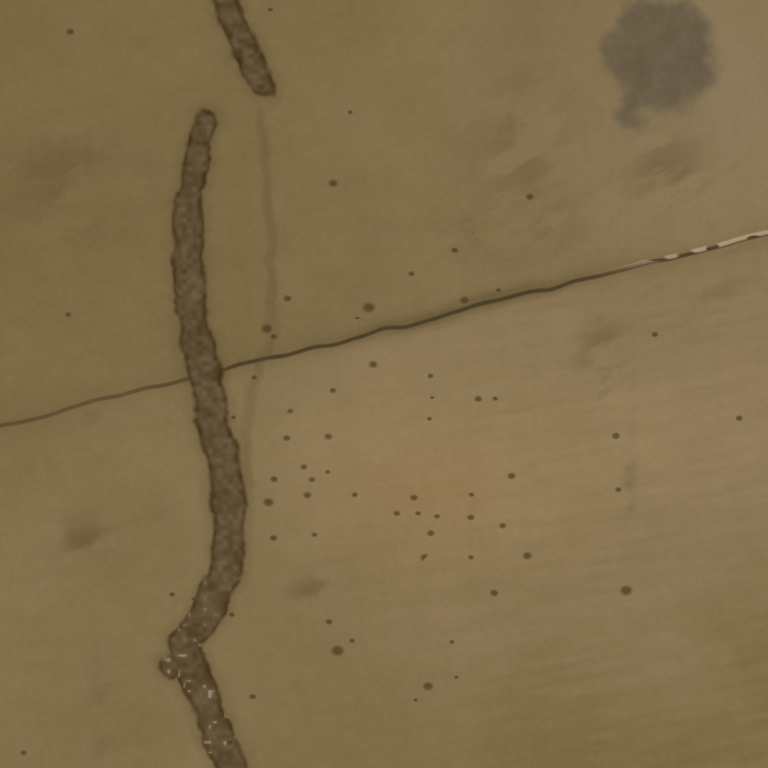
Write a WebGL 2 fragment shader that draws this texture.

```glsl
#version 300 es
precision highp float;
// Stained, weathered concrete with a slanting joint, a wandering tar trail
// and a grey oil patch. Layers of value noise tint the slab; distances to
// polylines and soft ellipses place the marks over it.
uniform vec2 u_resolution;
out vec4 fragColor;

const vec3 OLIVE = vec3(0.475, 0.405, 0.265);
const vec3 SAND = vec3(0.56, 0.48, 0.345);
const vec3 UMBER = vec3(0.35, 0.29, 0.18);
const vec3 TAR = vec3(0.355, 0.295, 0.205);
const vec3 OIL = vec3(0.395, 0.35, 0.275);
const vec3 CHALK = vec3(0.69, 0.63, 0.51);

// Centre lines, from top to bottom
const vec2 TRAIL[14] = vec2[14](
  vec2(.267, .842), vec2(.254, .779), vec2(.243, .714), vec2(.247, .622),
  vec2(.260, .531), vec2(.276, .453), vec2(.293, .388), vec2(.298, .323),
  vec2(.294, .258), vec2(.271, .199), vec2(.241, .160), vec2(.260, .102),
  vec2(.290, .030), vec2(.310, -.02));
const vec2 DRIP[6] = vec2[6](
  vec2(.341, .850), vec2(.354, .690), vec2(.353, .560),
  vec2(.326, .490), vec2(.319, .430), vec2(.323, .370));

float hash(vec2 p) {
  return fract(sin(dot(p, vec2(127.1, 311.7))) * 43758.5453);
}

float noise(vec2 p) {
  vec2 i = floor(p), f = fract(p);
  f = f * f * (3.0 - 2.0 * f);
  return mix(mix(hash(i), hash(i + vec2(1, 0)), f.x),
             mix(hash(i + vec2(0, 1)), hash(i + 1.0), f.x), f.y);
}

float fbm(vec2 p) {
  float sum = 0.0, gain = 0.5;
  for (int i = 0; i < 5; i++) {
    sum += gain * noise(p);
    p = mat2(1.6, 1.2, -1.2, 1.6) * p + 7.3;
    gain *= 0.5;
  }
  return sum;
}

float segment(vec2 p, vec2 a, vec2 b) {
  vec2 d = b - a;
  return length(p - a - d * clamp(dot(p - a, d) / dot(d, d), 0.0, 1.0));
}

// Soft elliptical weight
float blot(vec2 p, vec2 centre, vec2 radii) {
  vec2 q = (p - centre) / radii;
  return exp(-dot(q, q));
}

// Sparse round flecks, one candidate per cell
float flecks(vec2 p, float cells, float density) {
  vec2 id = floor(p * cells);
  vec2 centre = 0.25 + 0.5 * vec2(hash(id + 3.1), hash(id + 8.7));
  float radius = mix(0.06, 0.17, hash(id + 5.9));
  float d = length((fract(p * cells) - centre) * vec2(0.8, 1.0));
  return step(hash(id), density) * (1.0 - smoothstep(radius * 0.4, radius + 0.05, d));
}

void main() {
  vec2 p = gl_FragCoord.xy / u_resolution;
  float grain = fbm(p * 55.0);
  float cloud = fbm(p * 7.0 + 2.0);
  vec2 warp = vec2(fbm(p * 38.0), fbm(p * 38.0 + 19.0)) - 0.5;
  float joint = p.y - 0.445 - 0.25 * p.x;
  float below = 1.0 - smoothstep(-0.01, 0.01, joint);
  float streak = fbm(vec2(p.x * 14.0, (p.y - 0.18 * p.x) * 110.0));

  // Slab: broad light and dark areas
  float light = 0.22 + 0.12 * below;
  light += 0.58 * below * blot(p, vec2(0.80, 0.42), vec2(0.42, 0.22));
  light += 0.25 * below * blot(p, vec2(0.50, 0.34), vec2(0.25, 0.20));
  light += 0.65 * (1.0 - below) * blot(p, vec2(1.03, 0.87), vec2(0.30, 0.25));
  light -= 0.22 * blot(p, vec2(0.05, 0.80), vec2(0.20, 0.25));
  light -= 0.14 * blot(p, vec2(0.60, 0.0), vec2(0.60, 0.10));
  light += 0.65 * (cloud - 0.48) + 0.22 * (grain - 0.48);
  light += (streak - 0.48) * (0.12 + 0.35 * below * smoothstep(0.3, 0.9, p.x));
  vec3 color = mix(OLIVE, SAND, light);
  color += vec3(0.022, 0.0, -0.01) * blot(p, vec2(0.57, 0.37), vec2(0.14, 0.09));
  color += vec3(0.0, 0.005, 0.022) * blot(p, vec2(0.94, 0.88), vec2(0.20, 0.18));

  // Smudges broken up by noise
  float smudge = blot(p, vec2(0.63, 0.70), vec2(0.09, 0.03));
  smudge += 0.7 * blot(p, vec2(0.68, 0.80), vec2(0.06, 0.10));
  smudge += 0.7 * blot(p, vec2(0.10, 0.77), vec2(0.10, 0.06));
  smudge += blot(p, vec2(0.11, 0.295), vec2(0.035, 0.025));
  smudge += blot(p, vec2(0.41, 0.225), vec2(0.035, 0.025));
  smudge += blot(p, vec2(0.13, 0.455), vec2(0.025, 0.012));
  smudge += blot(p, vec2(0.785, 0.53), vec2(0.03, 0.05));
  smudge += blot(p, vec2(0.87, 0.77), vec2(0.05, 0.05));
  smudge += 0.6 * blot(p, vec2(0.82, 0.35), vec2(0.008, 0.13));
  smudge += 0.6 * blot(p, vec2(0.13, 0.08), vec2(0.012, 0.07));
  smudge += 0.6 * blot(p, vec2(0.21, 0.22), vec2(0.02, 0.09));
  smudge += 0.5 * blot(p, vec2(0.92, 0.63), vec2(0.06, 0.02));
  float patchy = smoothstep(0.38, 0.68, fbm(vec2(p.x * 20.0, (p.y - 0.4 * p.x) * 40.0)));
  color = mix(color, UMBER, 0.45 * min(smudge, 1.0) * patchy);

  // Oil patch with a ragged lower tail
  vec2 q = p + 0.035 * warp;
  float oil = length((q - vec2(0.862, 0.928)) * vec2(1.0, 0.98)) - 0.073;
  oil = min(oil, segment(q, vec2(0.835, 0.89), vec2(0.815, 0.845)) - 0.018);
  color = mix(color, OIL + 0.07 * (grain - 0.5), 0.85 * (1.0 - smoothstep(-0.016, 0.012, oil)));

  // Joint: soft shadow, frayed dark band, fine crack, chalky right end
  float wobble = joint + 0.006 * (noise(vec2(p.x * 32.0, 4.0)) - 0.5);
  float band = blot(p, vec2(0.61, 0.602), vec2(0.17, 0.2));
  float frayed = 0.4 + 0.9 * fbm(vec2(p.x * 12.0, joint * 260.0));
  color = mix(color, UMBER, 0.65 * band * frayed * exp(-pow((wobble - 0.002) / 0.011, 2.0)));
  color = mix(color, UMBER, 0.22 * exp(-abs(wobble) / 0.012));
  float crack = 1.0 - smoothstep(0.0008, 0.0042, abs(wobble));
  float worn = mix(0.5, 0.85, smoothstep(0.15, 0.32, p.x));
  color = mix(color, UMBER * 0.78, worn * crack);
  float chalk = smoothstep(0.76, 0.9, p.x) * smoothstep(0.3, 0.55, noise(p * vec2(55.0, 90.0)));
  color = mix(color, CHALK, 0.85 * chalk * (1.0 - smoothstep(0.001, 0.005, abs(wobble - 0.002))));

  // Faint drip line beside the trail
  float drip = 1.0;
  for (int i = 0; i < 5; i++) drip = min(drip, segment(p + 0.014 * warp, DRIP[i], DRIP[i + 1]));
  color = mix(color, UMBER, (0.1 + 0.4 * cloud) * (1.0 - smoothstep(0.002, 0.011, drip)));

  // Tar trail, its upper stub and a side lump
  vec2 r = p + 0.016 * warp;
  float tar = 1.0;
  for (int i = 0; i < 13; i++) tar = min(tar, segment(r, TRAIL[i], TRAIL[i + 1]));
  tar -= mix(0.022, 0.016, smoothstep(0.62, 0.84, p.y));
  float stub = segment(r, vec2(0.285, 1.02), vec2(0.319, 0.935));
  stub = min(stub, segment(r, vec2(0.319, 0.935), vec2(0.345, 0.888))) - 0.018;
  tar = min(min(tar, stub), length(r - vec2(0.226, 0.132)) - 0.016);
  color = mix(color, UMBER, 0.3 * (1.0 - smoothstep(-0.005, 0.017, tar)));
  float rough = noise(p * 150.0);
  vec3 crust = TAR + 0.11 * (grain - 0.5) + 0.09 * (rough - 0.5);
  crust -= 0.065 * exp(-pow((tar + 0.003) / 0.004, 2.0));
  crust += 0.16 * smoothstep(0.78, 0.95, rough) * (1.0 - smoothstep(0.12, 0.32, p.y));
  color = mix(color, crust, 0.88 * (1.0 - smoothstep(-0.004, 0.003, tar)));

  // Flecks gathered around the middle, then fine grain
  float gather = blot(p, vec2(0.48, 0.38), vec2(0.18, 0.24));
  float dots = max(flecks(p, 24.0, 0.22 * gather), flecks(p + 0.37, 38.0, 0.16 * gather));
  color = mix(color, UMBER * 0.8, 0.7 * dots);
  color += 0.014 * (noise(p * 240.0) - 0.5);
  fragColor = vec4(color, 1.0);
}
```
